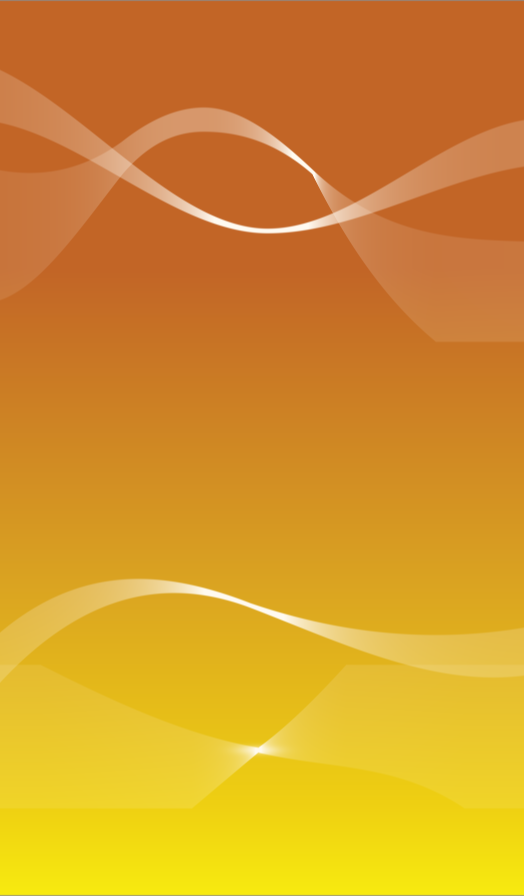
A Shadertoy shader for this background:

```glsl
const vec3 RUST = vec3(0.76, 0.395, 0.15);
const vec3 AMBER = vec3(0.855, 0.64, 0.13);
const vec3 GOLD = vec3(0.935, 0.815, 0.07);
const vec3 LEMON = vec3(0.97, 0.92, 0.06);
const vec3 SILK = vec3(1.0, 0.98, 0.94);
const vec3 RIM = vec3(0.55);

// Linear ramp from 0 at a to 1 at b
float ramp(float a, float b, float x) {
    return clamp((x - a) / (b - a), 0.0, 1.0);
}

vec3 backdrop(float height) {
    vec3 color = mix(LEMON, GOLD, ramp(0.0, 0.1, height));
    color = mix(color, AMBER, ramp(0.1, 0.35, height));
    return mix(color, RUST, ramp(0.35, 0.7, height));
}

// Cubic Bernstein curve through four control heights
float curve(vec4 h, float t) {
    float s = 1.0 - t;
    return dot(h, vec4(s * s * s, 3.0 * s * s * t, 3.0 * s * t * t, t * t * t));
}

// Opacity of a ribbon span: the narrower it gets, the denser it looks
float ribbon(vec2 p, vec2 span, vec4 top, vec4 bottom, vec2 limits, float soft) {
    float t = (p.x - span.x) / (span.y - span.x);
    if (t < 0.0 || t >= 1.0) return 0.0;
    float upper = min(curve(top, t), limits.y);
    float lower = max(curve(bottom, t), limits.x);
    float thickness = max(upper - lower, 0.001);
    float inside = smoothstep(-soft, soft, upper - p.y)
                 * smoothstep(-soft, soft, p.y - lower);
    return inside * min(0.05 + 0.0078 / thickness, 1.0);
}

// Soft elliptical light
float glow(vec2 p, vec2 center, vec2 radius) {
    vec2 d = (p - center) / radius;
    return exp(-dot(d, d));
}

vec3 veil(vec3 base, float opacity) {
    return mix(base, SILK, clamp(opacity, 0.0, 1.0));
}

void mainImage(out vec4 fragColor, in vec2 fragCoord) {
    vec2 p = fragCoord / iResolution.xy;
    float soft = max(1.0 / iResolution.y, 0.0015);
    vec2 open = vec2(-1.0, 2.0);
    vec3 color = backdrop(p.y);

    // Upper arch with its wide tails
    float arch = ribbon(p, vec2(0.0, 0.233), vec4(0.810, 0.802, 0.809, 0.842),
                        vec4(0.665, 0.680, 0.747, 0.805), open, soft);
    arch += ribbon(p, vec2(0.233, 0.389), vec4(0.842, 0.866, 0.880, 0.880),
                   vec4(0.805, 0.841, 0.853, 0.853), open, soft);
    arch += ribbon(p, vec2(0.389, 0.596), vec4(0.880, 0.880, 0.849, 0.811),
                   vec4(0.853, 0.853, 0.841, 0.8057), open, soft);
    arch += ribbon(p, vec2(0.596, 1.0), vec4(0.811, 0.736, 0.733, 0.7305),
                   vec4(0.8057, 0.646, 0.596, 0.557), vec2(0.6185, 2.0), soft);
    color = veil(color, arch);

    // Upper hanging ribbon
    float swag = ribbon(p, vec2(0.0, 0.511), vec4(0.922, 0.8745, 0.7448, 0.7448),
                        vec4(0.863, 0.842, 0.7396, 0.7396), open, soft);
    swag += ribbon(p, vec2(0.511, 1.0), vec4(0.7448, 0.7448, 0.850, 0.866),
                   vec4(0.7396, 0.7396, 0.7995, 0.814), open, soft);
    color = veil(color, swag);

    // Lower crossing sheets, cut flat at both limits
    vec2 sheetLimits = vec2(0.0977, 0.258);
    float sheet = ribbon(p, vec2(0.0, 0.493), vec4(0.281, 0.232, 0.182, 0.1654),
                         vec4(-0.082, -0.0026, 0.0794, 0.1602), sheetLimits, soft);
    sheet += ribbon(p, vec2(0.493, 1.0), vec4(0.1654, 0.238, 0.388, 0.479),
                    vec4(0.1602, 0.136, 0.156, 0.0365), sheetLimits, soft);
    color = veil(color, sheet);
    color = veil(color, 0.6 * glow(p, vec2(0.493, 0.1628), vec2(0.04, 0.005)));

    // Lower wave
    float wave = ribbon(p, vec2(0.0, 0.478), vec4(0.294, 0.3725, 0.363, 0.3268),
                        vec4(0.238, 0.3385, 0.357, 0.3216), open, soft);
    wave += ribbon(p, vec2(0.478, 1.0), vec4(0.3268, 0.292, 0.2825, 0.2995),
                   vec4(0.3216, 0.2825, 0.233, 0.246), open, soft);
    color = veil(color, wave);

    // Thin rim along the top and bottom
    float rimDistance = min(p.y, 1.0 - p.y);
    color = mix(color, RIM, 0.7 * (1.0 - smoothstep(0.0005, 0.002, rimDistance)));

    fragColor = vec4(color, 1.0);
}
```
